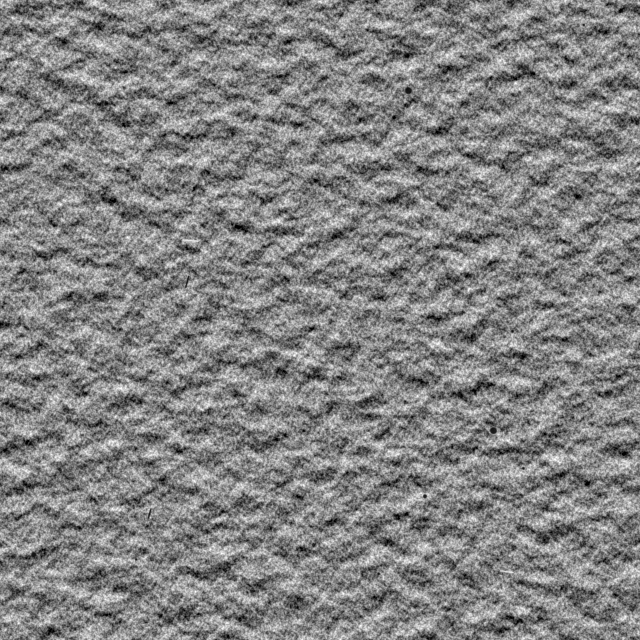
A Shadertoy shader for this texture:

```glsl
// Grey rough plaster: fine pitted relief lit from above, film grain and a few specks.
#define RELIEF_SCALE vec2(22.0, 25.0)
#define RELIEF_GAIN 0.66
#define OCTAVE_FALLOFF 0.56
#define LIGHT_STEP vec2(-0.0008, 0.0072)
#define WARP 0.008
#define GRAIN_SCALE 222.0
#define GRAIN_GAIN 0.31
#define MID_GREY 0.522
#define DARK_SKEW 0.55
#define SPECKS 20

vec2 hash2(vec2 p) {
    vec3 q = fract(p.xyx * vec3(0.1031, 0.1030, 0.0973));
    q += dot(q, q.yzx + 33.33);
    return fract((q.xx + q.yz) * q.zy);
}

vec2 gradientAt(vec2 cell) {
    float angle = 6.2832 * hash2(cell + 57.0).x;
    return vec2(cos(angle), sin(angle));
}

float gradientNoise(vec2 p) {
    vec2 i = floor(p), f = fract(p);
    vec2 u = f * f * f * (f * (f * 6.0 - 15.0) + 10.0);
    vec2 e = vec2(0.0, 1.0);
    float low = mix(dot(gradientAt(i), f), dot(gradientAt(i + e.yx), f - e.yx), u.x);
    float high = mix(dot(gradientAt(i + e), f - e), dot(gradientAt(i + 1.0), f - 1.0), u.x);
    return mix(low, high, u.y);
}

mat2 rotation(float angle) {
    float c = cos(angle), s = sin(angle);
    return mat2(c, s, -s, c);
}

// Surface height: octaves turned against each other to hide the lattice
float height(vec2 p) {
    float sum = 0.0, amplitude = 1.0, frequency = 1.0;
    for (int i = 0; i < 4; i++) {
        vec2 q = RELIEF_SCALE * frequency * p;
        q = rotation(0.5 - 0.9 * float(i)) * q;
        sum += amplitude * gradientNoise(q + 31.7 * float(i));
        amplitude *= OCTAVE_FALLOFF;
        frequency *= 1.93;
    }
    return sum;
}

// Distance to a segment of given half length, centred on the origin
float segmentDistance(vec2 p, vec2 direction, float halfLength) {
    float along = clamp(dot(p, direction), -halfLength, halfLength);
    return length(p - along * direction);
}

// Scattered dust: two pale scratches, two dark hairs, the rest dark dots
float addSpecks(float tone, vec2 uv, float pixel) {
    for (int i = 0; i < SPECKS; i++) {
        vec2 place = hash2(vec2(float(i), 7.0));
        vec2 shape = hash2(vec2(float(i), 19.0));
        bool pale = i < 2, hair = i < 4;
        float angle = (pale ? 0.0 : 1.4) + 0.5 * (shape.x - 0.5);
        float halfLength = hair ? mix(0.005, 0.012, shape.y) : 0.0;
        float radius = hair ? 0.0012 : 0.0018 + 0.006 * pow(shape.y, 6.0);
        float d = segmentDistance(uv - place, vec2(cos(angle), sin(angle)), halfLength);
        float cover = 1.0 - smoothstep(radius - pixel, radius + pixel, d);
        tone = mix(tone, pale ? 0.95 : 0.04, 0.9 * cover);
    }
    return tone;
}

void mainImage(out vec4 fragColor, in vec2 fragCoord) {
    vec2 uv = fragCoord / iResolution.y;
    float pixel = 1.0 / iResolution.y;

    // Relief shading: slope towards the light, with deeper shadows than highlights
    vec2 p = uv + WARP * vec2(gradientNoise(uv * 15.0), gradientNoise(uv * 15.0 + 40.0));
    float shade = RELIEF_GAIN * (height(p) - height(p + LIGHT_STEP));
    shade -= DARK_SKEW * shade * shade;

    // Two sizes of grain, turned off the pixel grid
    vec2 g = rotation(0.6) * uv * GRAIN_SCALE;
    float grain = gradientNoise(g) + 0.7 * gradientNoise(g.yx * 1.73 + 91.0);

    float tone = MID_GREY + shade + GRAIN_GAIN * grain;
    tone = addSpecks(tone, uv, pixel);
    fragColor = vec4(vec3(clamp(tone, 0.0, 1.0)), 1.0);
}
```
